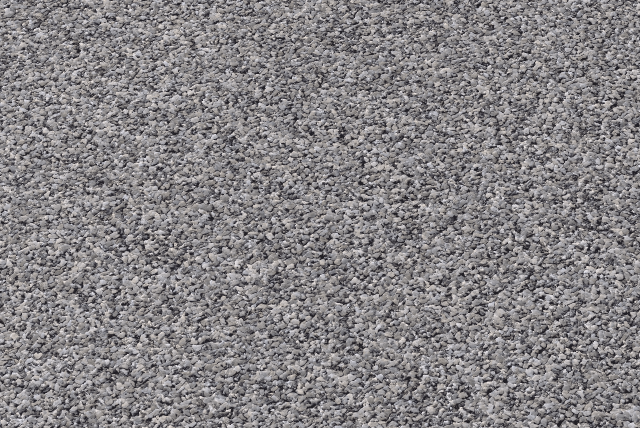
Reproduce this texture procedurally as a WebGL 1 fragment shader.

```glsl
precision highp float;
uniform vec2 u_resolution;

// Worn asphalt: pale broken flakes bedded in chips and grit, lit from the upper left.
// Three scales of stretched cellular noise give flakes, chips and grit; the chips
// fray the flake outlines, and bluish shadows fill some of the gaps.

const vec2 LIGHT_DIR = vec2(-0.51, 0.86);
const vec2 FLAKE_DENSITY = vec2(61.0, 73.0);
const float CHIP_RATIO = 1.83;
const float GRIT_RATIO = 3.1;
const float RECESSION = 0.18;
const vec3 STONE_TINT = vec3(1.010, 0.990, 0.998);
const vec3 SHADOW_TINT = vec3(1.0, 0.93, 1.09);

vec2 hash2(vec2 p) {
  vec3 q = fract(p.xyx * vec3(0.1031, 0.1030, 0.0973));
  q += dot(q, q.yzx + 33.33);
  return fract((q.xx + q.yz) * q.zy);
}

// Stretches an offset along a random axis, so cells become angular slivers.
vec2 stretch(vec2 offset, float angle, float amount) {
  vec2 axis = vec2(cos(angle), sin(angle));
  vec2 local = vec2(dot(offset, axis), dot(offset, vec2(-axis.y, axis.x)));
  return local * vec2(1.0 / amount, amount);
}

// Cellular noise: xy = offset from the nearest centre, z = gap to the border, w = cell id.
vec4 cells(vec2 p) {
  vec2 base = floor(p);
  vec4 nearest = vec4(0.0);
  float first = 9.0;
  float second = 9.0;
  for (int j = -1; j <= 1; j++) {
    for (int i = -1; i <= 1; i++) {
      vec2 cell = base + vec2(float(i), float(j));
      vec2 offset = p - cell - hash2(cell);
      vec2 traits = hash2(cell + 71.7);
      float d = length(stretch(offset, 6.283 * traits.x, 1.0 + 0.45 * traits.y));
      if (d < first) {
        second = first;
        first = d;
        nearest = vec4(offset, 0.0, hash2(cell + 137.3).x);
      } else {
        second = min(second, d);
      }
    }
  }
  nearest.z = second - first;
  return nearest;
}

// Slow uneven wear across the surface, from layered sines.
float wear(vec2 uv) {
  return sin(uv.x * 5.1 + 2.0 * sin(uv.y * 3.7)) * 0.5
       + sin(uv.y * 9.3 - uv.x * 6.7 + 1.3) * 0.3
       + sin(uv.x * 17.0 + uv.y * 13.0) * 0.2;
}

// Brightness of one grain: its own tone plus the tilt of its face.
float grainTone(vec4 grain, float darkest, float spread, float tilt) {
  return darkest + spread * grain.w + tilt * dot(grain.xy, LIGHT_DIR);
}

// Shadow in the gap on the side of a grain that faces away from the light.
float gapShadow(vec4 grain, float width, float share) {
  float gap = 1.0 - smoothstep(0.03, width, grain.z);
  float lee = smoothstep(-0.05, 0.4, -dot(grain.xy, LIGHT_DIR));
  float deep = smoothstep(1.0 - share, 1.25 - share, fract(grain.w * 13.7));
  return gap * lee * deep;
}

vec3 tintTone(float tone, float warmth) {
  vec3 tint = mix(SHADOW_TINT, STONE_TINT, smoothstep(0.15, 0.45, tone));
  return tone * (tint + warmth * vec3(1.0, 0.2, -1.2));
}

vec3 asphalt(vec2 uv) {
  vec2 ground = vec2(uv.x - 0.75, uv.y) / (1.0 - RECESSION * uv.y);
  vec2 p = ground * FLAKE_DENSITY + 200.0;
  p += 0.12 * sin(p.yx * 2.3 + 1.7 * sin(p * 0.9));
  p += 0.05 * sin(p.yx * 7.9 + 2.0 * sin(p * 3.1));
  vec4 flake = cells(p);
  vec4 chip = cells(p * CHIP_RATIO + 19.0);
  vec4 grit = cells(p * GRIT_RATIO + 53.0);

  // Some cells hold a flake with a frayed outline; the rest show loose chips.
  float whole = smoothstep(0.38, 0.46, fract(flake.w * 7.31));
  float frayed = flake.z + 0.26 * (chip.w - 0.5) + 0.12 * (grit.w - 0.5);
  float cover = whole * smoothstep(0.06, 0.24, frayed);
  float flakeTone = grainTone(flake, 0.50, 0.29, 0.16);
  float chipTone = grainTone(chip, 0.34, 0.38, 0.24);
  chipTone += 0.30 * (grit.w - 0.5) + 0.14 * dot(grit.xy, LIGHT_DIR);
  chipTone -= 0.22 * gapShadow(chip, 0.34, 0.7);
  float tone = mix(chipTone, mix(flakeTone, chipTone, 0.27), cover);

  // Lit rims, gap shadows and wear.
  float rim = 1.0 - smoothstep(0.1, 0.4, frayed);
  tone += 0.12 * whole * rim * smoothstep(0.1, 0.45, dot(flake.xy, LIGHT_DIR));
  float shadow = gapShadow(vec4(flake.xy, frayed, flake.w), 0.36, 0.75);
  tone -= (0.42 + 0.08 * uv.x) * shadow;
  tone += 0.014 * wear(uv) + 0.012 - 0.012 * uv.x;
  float warmth = 0.03 * (fract(flake.w * 29.3) - 0.5) + 0.03 * (fract(chip.w * 17.9) - 0.5);
  return tintTone(clamp(tone, 0.13, 0.9), warmth);
}

void main() {
  // Average four samples per pixel to smooth the grain edges.
  vec3 color = vec3(0.0);
  for (int j = 0; j < 2; j++) {
    for (int i = 0; i < 2; i++) {
      vec2 shift = 0.5 * vec2(float(i), float(j)) - 0.25;
      color += asphalt((gl_FragCoord.xy + shift) / u_resolution.y);
    }
  }
  gl_FragColor = vec4(color * 0.25, 1.0);
}
```
